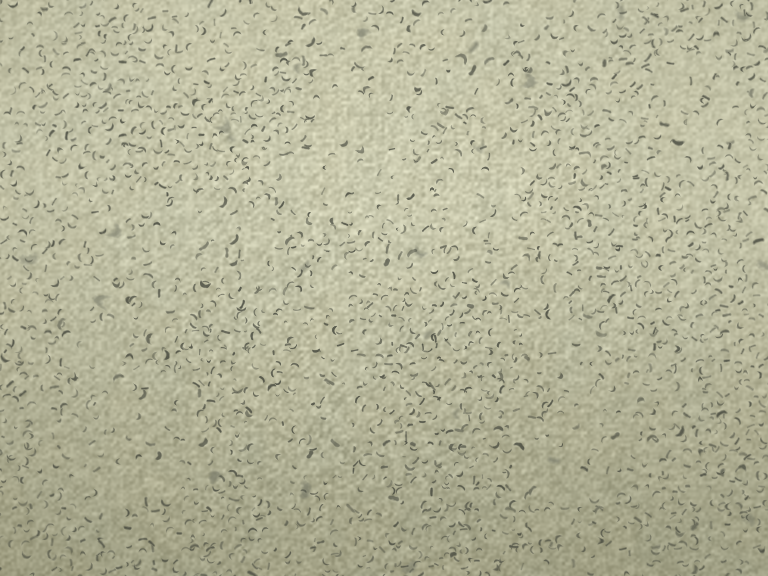
A Shadertoy shader for this texture:

```glsl
// Pale sandy plaster, finely grained and strewn with small dark flecks.

float hash(vec2 p) {
    return fract(sin(dot(p, vec2(127.1, 311.7))) * 43758.5453);
}

float noise(vec2 p) {
    vec2 i = floor(p), f = fract(p);
    f = f * f * (3.0 - 2.0 * f);
    return mix(mix(hash(i), hash(i + vec2(1, 0)), f.x),
               mix(hash(i + vec2(0, 1)), hash(i + vec2(1, 1)), f.x), f.y);
}

float clouds(vec2 p) {
    return 0.55 * noise(p) + 0.3 * noise(p * 2.1 + 17.0) + 0.15 * noise(p * 4.3 + 5.0);
}

// Coverage of short, slightly bent chips, one at most per grid cell
float flecks(vec2 p, float cells, float chance, float halfLength, float halfWidth, float blur) {
    float cover = 0.0;
    vec2 home = floor(p * cells);
    for (int y = -1; y <= 1; y++)
    for (int x = -1; x <= 1; x++) {
        vec2 id = home + vec2(x, y);
        vec2 seed = id + cells;
        vec2 center = (id + vec2(hash(seed + 3.1), hash(seed + 7.7))) / cells;
        float crowding = smoothstep(0.25, 0.75, clouds(center * 5.0 + 9.0));
        if (hash(seed + 11.3) > chance * (0.35 + 1.3 * crowding)) continue;

        float angle = 0.45 + 2.7 * (hash(seed + 19.9) - 0.5);
        float c = cos(angle), s = sin(angle);
        vec2 q = mat2(c, -s, s, c) * (p - center);
        float len = halfLength * mix(0.3, 1.3, hash(seed + 23.5));
        float wid = halfWidth * mix(0.6, 1.4, hash(seed + 29.2));
        q.y += (hash(seed + 31.4) - 0.5) * q.x * q.x / len;
        q.x -= clamp(q.x, -len, len);
        float edge = length(q) - wid * (0.7 + 0.6 * noise(p * 230.0));
        float strength = mix(0.45, 1.0, hash(seed + 37.8));
        cover = max(cover, strength * (1.0 - smoothstep(-blur, blur, edge)));
    }
    return cover;
}

void mainImage(out vec4 fragColor, in vec2 fragCoord) {
    vec2 p = fragCoord / iResolution.y;
    vec2 fromCenter = p - 0.5 * vec2(iResolution.x / iResolution.y, 1.0);
    float defocus = smoothstep(0.15, 0.75, length(fromCenter));

    // Light falls off towards the bottom and the corners
    float light = mix(0.65, 0.785, smoothstep(-0.1, 0.75, p.y));
    light -= 0.05 * dot(fromCenter, fromCenter);
    light += 0.04 * (clouds(p * 3.0) - 0.5);

    // Sandy grain, lit from the upper left
    vec2 g = p * 150.0;
    float relief = noise(g) - noise(g + vec2(-0.5, 0.6));
    float grain = 0.08 * relief + 0.11 * (noise(p * 185.0 + 40.0) - 0.5)
                + 0.05 * (noise(p * 75.0) - 0.5);
    light += grain * mix(1.1, 0.75, defocus);
    vec3 color = vec3(light, light - 0.002, light - 0.11);

    // Faint ochre tint in patches
    color += vec3(0.012, 0.0, -0.012) * (clouds(p * 14.0 + 60.0) - 0.5);

    // Fine chips, larger chips and rare blurred stains
    float blur = max(mix(0.0012, 0.0022, defocus), 0.6 / iResolution.y);
    float fine = flecks(p, 58.0, 0.5, 0.0048, 0.0015, blur);
    float coarse = flecks(p + 4.0, 30.0, 0.2, 0.006, 0.0026, blur * 1.2);
    float stain = flecks(p + 8.0, 13.0, 0.12, 0.006, 0.006, 0.005);
    color = mix(color, vec3(0.44, 0.45, 0.39), 0.6 * stain);
    color = mix(color, vec3(0.27, 0.28, 0.24), 0.85 * max(fine, coarse));

    fragColor = vec4(clamp(color, 0.0, 1.0), 1.0);
}
```
